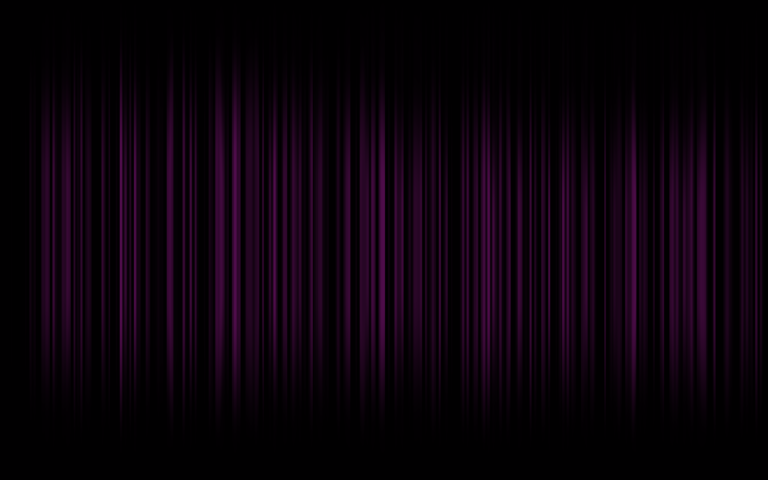
A Shadertoy shader for this background:

```glsl
#define FINE_STRIPES 330.0
#define BROAD_STRIPES 120.0
#define BAND_BOTTOM 0.245
#define BAND_TOP 0.70
#define BAND_SOFTNESS 0.14
#define END_JITTER 0.10
#define ACCENT_WIDTH 0.0024
#define BASE_COLOR vec3(0.002, 0.0, 0.002)
#define GLOW_COLOR vec3(0.29, 0.047, 0.275)

float hash(float n) {
    return fract(sin(n * 12.9898) * 43758.5453);
}

// Smooth random value along one axis
float noise(float x) {
    float cell = floor(x);
    float blend = smoothstep(0.0, 1.0, x - cell);
    return mix(hash(cell), hash(cell + 1.0), blend);
}

// Brighter streaks: horizontal place and strength
const vec2 ACCENTS[13] = vec2[13](
    vec2(0.056, 0.40), vec2(0.102, 0.45), vec2(0.157, 0.25),
    vec2(0.249, 0.35), vec2(0.307, 0.45), vec2(0.357, 0.50),
    vec2(0.411, 0.30), vec2(0.440, 0.45), vec2(0.618, 0.50),
    vec2(0.730, 0.35), vec2(0.796, 0.40), vec2(0.901, 0.45),
    vec2(0.946, 0.55));

float accents(float x) {
    float sum = 0.0;
    for (int i = 0; i < 13; i++) {
        float d = (x - ACCENTS[i].x) / ACCENT_WIDTH;
        sum += ACCENTS[i].y * exp(-d * d);
    }
    return sum;
}

// Dense thin lines, lightly grouped by wider ones
float stripes(float x) {
    float fine = smoothstep(0.22, 1.0, noise(x * FINE_STRIPES + 17.0));
    float broad = noise(x * BROAD_STRIPES + 401.0);
    return fine * (0.5 + 0.5 * broad);
}

// Vertical fade with uneven stripe ends; the left reaches higher
float band(vec2 uv) {
    float jitter = (noise(uv.x * FINE_STRIPES * 0.5 + 73.0) - 0.5) * END_JITTER;
    float low = BAND_BOTTOM - jitter;
    float high = BAND_TOP + jitter + 0.07 * (1.0 - smoothstep(0.3, 0.7, uv.x));
    float rise = smoothstep(low - BAND_SOFTNESS, low + BAND_SOFTNESS, uv.y);
    float fall = 1.0 - smoothstep(high - BAND_SOFTNESS, high + BAND_SOFTNESS, uv.y);
    float haze = 0.07 * smoothstep(0.0, 0.2, uv.y) * (1.0 - smoothstep(0.85, 1.05, uv.y));
    return rise * fall + haze;
}

void mainImage(out vec4 fragColor, in vec2 fragCoord) {
    vec2 uv = fragCoord / iResolution.xy;

    // Average across the pixel to smooth thin lines
    float light = 0.0;
    for (int i = 0; i < 4; i++) {
        float x = uv.x + (float(i) - 1.5) * 0.2 / iResolution.x;
        light += 0.25 * (stripes(x) + accents(x) * (0.3 + 0.6 * noise(x * FINE_STRIPES)));
    }

    // Dim the left and right borders
    float sides = smoothstep(0.0, 0.08, uv.x) * (1.0 - 0.5 * smoothstep(0.96, 1.0, uv.x));
    vec3 color = BASE_COLOR + GLOW_COLOR * min(light, 1.0) * band(uv) * sides;
    fragColor = vec4(color, 1.0);
}
```
